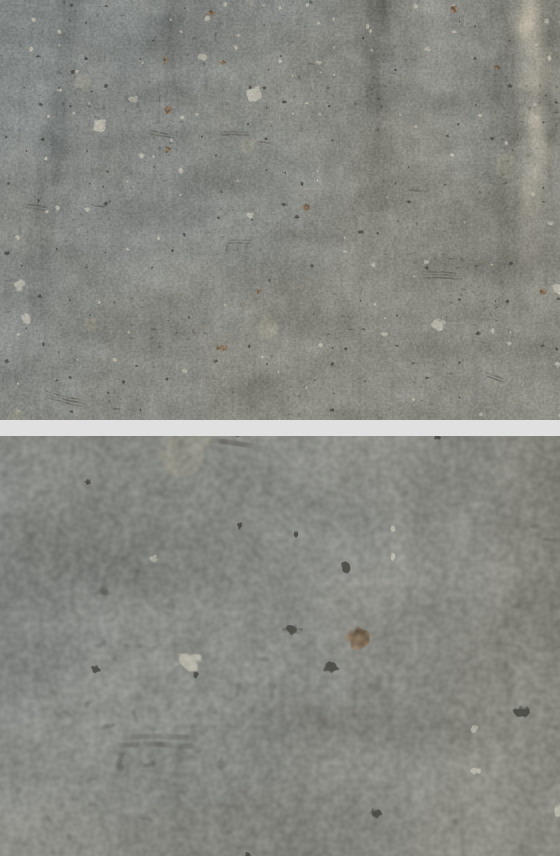
Top, the full canvas; bottom, a detail of the centre.
Reproduce this texture procedurally as a Shadertoy shader.

```glsl
// Weathered grey concrete wall with damp streaks, pale chips, pits and scratches.

vec2 hash2(vec2 p) {
    vec3 q = fract(p.xyx * vec3(0.1031, 0.1030, 0.0973));
    q += dot(q, q.yzx + 33.33);
    return fract((q.xx + q.yz) * q.zy);
}

float corner(vec2 cell, vec2 offset) {
    float angle = 6.2832 * hash2(cell + 50.0).x;
    return dot(vec2(cos(angle), sin(angle)), offset);
}

// Gradient noise, roughly -0.7 to 0.7
float noise(vec2 p) {
    vec2 i = floor(p), f = fract(p);
    vec2 u = f * f * f * (f * (f * 6.0 - 15.0) + 10.0);
    vec2 e = vec2(1, 0);
    return mix(mix(corner(i, f), corner(i + e, f - e), u.x),
               mix(corner(i + e.yx, f - e.yx), corner(i + 1.0, f - 1.0), u.x), u.y);
}

float fbm(vec2 p) {
    float sum = 0.0, amp = 1.0;
    for (int i = 0; i < 4; i++) {
        sum += amp * noise(p);
        p = mat2(1.6, 1.2, -1.2, 1.6) * p + 17.3;
        amp *= 0.5;
    }
    return sum;
}

// Ragged blob mask, negative distance is inside
float blob(vec2 offset, vec2 p, float radius) {
    float edge = 0.8 / iResolution.y + 0.08 * radius;
    float d = length(offset) - radius + 0.7 * radius * noise(p * 0.9 / radius);
    return smoothstep(edge, -edge, d);
}

// Sparse blobs, one per grid cell at most
float chips(vec2 p, float cells, float density, float radius) {
    vec2 g = p * cells, id = floor(g);
    vec2 place = hash2(id + cells), form = hash2(id + cells * 2.0 + 7.0);
    vec2 offset = (fract(g) - mix(vec2(0.3), vec2(0.7), place)) / cells;
    offset.x *= mix(0.6, 1.4, form.y);
    float present = step(hash2(id + cells * 3.0 + 31.0).x, density);
    return present * blob(offset, p, radius * mix(0.4, 1.0, form.x * form.x));
}

// Vertical stains: x, lower end, half width, brightness change
float stains(vec2 p) {
    vec4 stain[6] = vec4[6](
        vec4(0.17, 0.25, 0.035, -0.065), vec4(0.42, 0.72, 0.045, -0.060),
        vec4(0.90, 0.52, 0.030, -0.085), vec4(1.20, 0.25, 0.040, -0.055),
        vec4(1.03, 0.78, 0.030, 0.045), vec4(1.31, 0.45, 0.020, -0.050));
    float sum = 0.0;
    for (int i = 0; i < 6; i++) {
        vec4 s = stain[i];
        float lean = 0.24 * (1.0 - p.y) * max(0.6 - s.x, 0.0);
        float dx = (p.x - s.x + lean + 0.025 * noise(p * vec2(6, 9))) / s.z;
        float reach = smoothstep(s.y - 0.12, s.y + 0.25, p.y);
        sum += s.w * exp(-dx * dx) * reach * (0.85 + 0.9 * noise(p * vec2(38, 7)));
    }
    return sum;
}

// Groups of thin parallel gouges, nearly horizontal
float scratches(vec2 p) {
    float sum = 0.0;
    for (int i = 0; i < 10; i++) {
        vec2 h = hash2(vec2(i, 4)), k = hash2(vec2(i, 19));
        vec2 q = p - h * vec2(1.33, 0.75);
        q.y += q.x * mix(-0.05, 0.3, k.x) + 0.006 * noise(p * 22.0);
        float span = mix(0.015, 0.06, k.y);
        float fade = smoothstep(span, span * 0.4, abs(q.x));
        for (int j = 0; j < 3; j++) {
            float d = abs(q.y - 0.007 * float(j)) - 0.0008;
            sum += fade * smoothstep(0.0026, 0.0, d) * step(float(j), 3.0 * k.y)
                 * (0.6 + noise(p * 60.0 + float(j)));
        }
    }
    return clamp(sum, 0.0, 1.0);
}

void mainImage(out vec4 fragColor, in vec2 fragCoord) {
    vec2 p = fragCoord / iResolution.y;

    // Cool upper left to warm lower right
    float warmth = smoothstep(-0.2, 1.2, 0.6 * p.x - 0.5 * p.y + 0.5 + 0.3 * fbm(p * 3.0));
    vec3 color = mix(vec3(0.513, 0.532, 0.528), vec3(0.541, 0.537, 0.503), warmth);

    // Cloudy mottling, horizontal casting rows and fine grain
    float tone = 0.050 * fbm(p * vec2(5, 7)) + 0.042 * noise(p * vec2(4, 15) + 9.0);
    tone += 0.040 * fbm(p * 26.0) + 0.022 * noise(p * vec2(95, 16));
    tone += 0.050 * noise(p * 115.0) + 0.055 * noise(p * 210.0);
    color += tone + stains(p);

    // Pale mineral run near the right edge
    float run = (p.x - 1.268 + 0.03 * noise(p * vec2(5, 8))) / 0.03;
    float runAmount = exp(-run * run) * smoothstep(0.2, 1.0, p.y) * (0.9 + 1.1 * fbm(p * vec2(9, 12)));
    color += vec3(0.15, 0.13, 0.105) * max(runAmount, 0.0);

    // Broad worn patches
    float worn = chips(p + 0.07, 5.0, 0.22, 0.042);
    color = mix(color, vec3(0.62, 0.61, 0.55) + tone, 0.45 * worn);

    // Dark pores, pits and gouges
    float rough = smoothstep(-0.3, 0.6, fbm(p * 6.0 + 40.0));
    color -= 0.13 * rough * smoothstep(0.28, 0.6, noise(p * vec2(75, 95)));
    color = mix(color, vec3(0.24, 0.24, 0.22), 0.75 * chips(p, 26.0, 0.14, 0.0045));
    color = mix(color, vec3(0.33, 0.33, 0.31), 0.65 * scratches(p));

    // Pale chips, denser towards the top, and a few rusty ones
    float height = mix(0.4, 1.5, p.y * p.y);
    float pale = max(chips(p, 31.0, 0.10 * height, 0.006), chips(p, 11.0, 0.09 * height, 0.016));
    color = mix(color, vec3(0.74, 0.73, 0.68) + tone, 0.8 * pale);
    float rust = chips(p + 0.31, 9.0, 0.09, 0.011);
    color = mix(color, mix(vec3(0.30, 0.23, 0.16), vec3(0.66, 0.55, 0.43), 0.5 + noise(p * 130.0)), 0.75 * rust);

    fragColor = vec4(clamp(color, 0.0, 1.0), 1.0);
}
```
